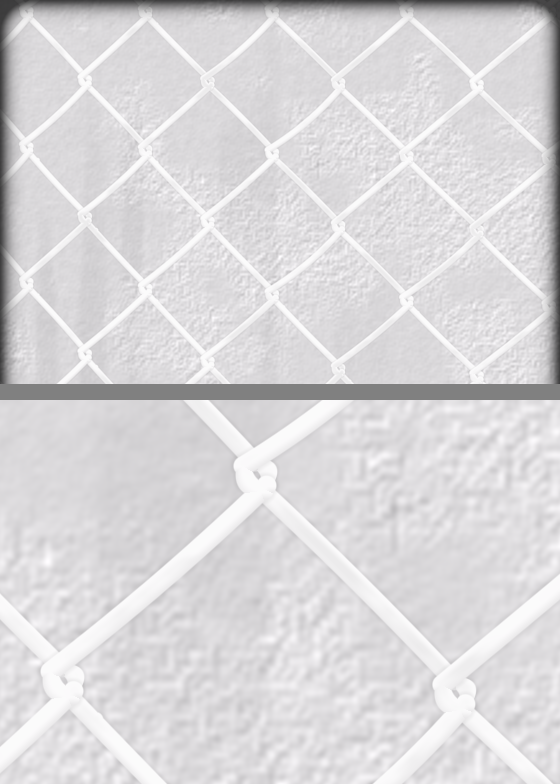
Top: the whole. Bottom: its middle third, enlarged.
Reproduce this pattern procedurally as a WebGL 2 fragment shader.

```glsl
#version 300 es
precision highp float;
// Pale chain-link fence in front of rough plaster, with a dark burnt edge.
// Knots sit on a slightly stretched diagonal lattice; each one places its two
// lower wires and two hooks as distance fields. Value noise makes the plaster.

#define LATTICE_ORIGIN vec2(0.0701, 0.0284) // first knot, y measured downward
#define STEP_X 0.1496                       // half a mesh across
#define STRETCH_X 0.00256                   // growth of that step to the right
#define STEP_Y 0.1765                       // half a mesh down
#define STRETCH_Y 0.0019
#define WIRE_RADIUS 0.0086
#define MAX_BOW 0.012
#define GRAIN 150.0
#define EDGE_FADE 0.0239
#define PLASTER vec3(0.866, 0.859, 0.868)
#define WIRE_LIGHT vec3(0.988, 0.985, 0.988)
#define WIRE_SHADE vec3(0.915, 0.910, 0.915)

uniform vec2 u_resolution;
out vec4 outColor;

float hash(vec2 p) {
    return fract(sin(dot(p, vec2(127.1, 311.7))) * 43758.5453);
}

float noise(vec2 p) {
    vec2 c = floor(p), f = fract(p);
    f = f * f * (3.0 - 2.0 * f);
    return mix(mix(hash(c), hash(c + vec2(1, 0)), f.x),
               mix(hash(c + vec2(0, 1)), hash(c + vec2(1, 1)), f.x), f.y);
}

float fbm(vec2 p) {
    float sum = 0.0, amp = 0.5;
    for (int k = 0; k < 4; k++) {
        sum += amp * noise(p);
        p = p * 2.03 + 17.3;
        amp *= 0.5;
    }
    return sum / 0.9375;
}

// Lattice indices to canvas position, and the inverse.
vec2 knotAt(vec2 id) {
    return LATTICE_ORIGIN + vec2(id.x * (STEP_X + STRETCH_X * id.x),
                                 id.y * (STEP_Y + STRETCH_Y * id.x));
}

vec2 latticeOf(vec2 p) {
    vec2 q = p - LATTICE_ORIGIN;
    float i = (sqrt(max(STEP_X * STEP_X + 4.0 * STRETCH_X * q.x, 0.0)) - STEP_X) / (2.0 * STRETCH_X);
    return vec2(i, q.y / (STEP_Y + STRETCH_Y * i));
}

// Distance to a bowed strand (x) and height above its centre line (y).
vec2 strand(vec2 p, vec2 a, vec2 b, float bow) {
    vec2 ab = b - a;
    float t = clamp(dot(p - a, ab) / dot(ab, ab), 0.0, 1.0);
    vec2 normal = normalize(vec2(-ab.y, ab.x));
    vec2 away = p - a - ab * t - normal * bow * 4.0 * t * (1.0 - t);
    return vec2(length(away), -away.y);
}

vec2 nearer(vec2 a, vec2 b) {
    return a.x < b.x ? a : b;
}

// Lay one wire layer over a colour: thin contact shade, then the round wire.
vec3 layWire(vec3 base, vec2 wire, float radius, float wear, float px) {
    base *= 1.0 - 0.045 * (1.0 - smoothstep(radius, radius * 1.5, wire.x));
    vec3 tone = mix(WIRE_SHADE, WIRE_LIGHT, smoothstep(-0.95, 0.0, wire.y / radius));
    tone -= 0.06 * wear * smoothstep(0.9, 0.1, wire.x / radius);
    return mix(base, tone, 1.0 - smoothstep(radius - px, radius + px, wire.x));
}

vec3 plaster(vec2 p) {
    float patches = smoothstep(0.42, 0.68, fbm(p * 5.5 + 3.1));
    vec2 g = p * GRAIN;
    float relief = noise(g) - noise(g + vec2(0.6, 0.7))
                 + 0.7 * (noise(g * 0.47) - noise(g * 0.47 + vec2(0.5, 0.6)));
    float mottling = fbm(p * 55.0) - 0.5;
    float drips = smoothstep(0.58, 0.85, noise(vec2(p.x * 17.0, p.y * 2.2)));
    float stains = drips * (1.0 - smoothstep(0.35, 1.3, p.x));
    return PLASTER - 0.008 + 0.028 * patches - 0.035 * stains
         + relief * mix(0.022, 0.10, patches) + 0.035 * mottling;
}

void main() {
    vec2 p = gl_FragCoord.xy / u_resolution.y;
    float width = u_resolution.x / u_resolution.y, px = 1.0 / u_resolution.y;
    p.y = 1.0 - p.y;

    // Gather the strands of nearby knots: falling wires behind, rising in front.
    vec2 back = vec2(1.0, 0.0), front = back, home = floor(latticeOf(p) + 0.5);
    for (int dj = -2; dj <= 1; dj++)
    for (int di = -2; di <= 2; di++) {
        vec2 id = home + vec2(di, dj);
        if (mod(id.x + id.y, 2.0) > 0.5) continue;
        vec2 knot = knotAt(id);
        vec2 hookIn = vec2(-0.012, -0.006), turnIn = vec2(-0.002, -0.009);
        vec2 hookOut = vec2(0.005, 0.016), turnOut = vec2(0.008, 0.011);
        float bowA = pow(hash(id + 0.7), 2.0) * MAX_BOW, bowB = (hash(id + 5.2) - 0.5) * 0.4 * MAX_BOW;
        front = nearer(front, strand(p, knot + turnOut, knotAt(id + vec2(-1, 1)) + hookIn, -bowA));
        front = nearer(front, strand(p, knot + hookIn, knot + hookOut, 0.006));
        back = nearer(back, strand(p, knot + hookOut, knotAt(id + vec2(1, 1)) + turnIn, bowB));
        back = nearer(back, strand(p, knot + turnIn, knot + turnOut, -0.007));
        vec2 burr = p - knot - vec2(0.027, 0.036);
        back = nearer(back, vec2(length(burr) + 0.001, -burr.y));
    }

    float wear = smoothstep(0.45, 0.75, fbm(p * vec2(9.0, 14.0) + 8.0));
    vec3 color = layWire(plaster(p), back, WIRE_RADIUS * 0.92, wear, px);
    color = layWire(color, front, WIRE_RADIUS, wear, px);

    // Burnt edge on the left, top and right, with rounded corners.
    const float CORNER = 0.085;
    vec2 inset = max(CORNER - vec2(min(p.x, width - p.x), p.y), 0.0);
    float depth = max(CORNER - length(inset), 0.0);
    color *= 1.0 - 0.72 * exp(-pow(depth / EDGE_FADE, 1.38));
    outColor = vec4(clamp(color, 0.0, 1.0), 1.0);
}
```
